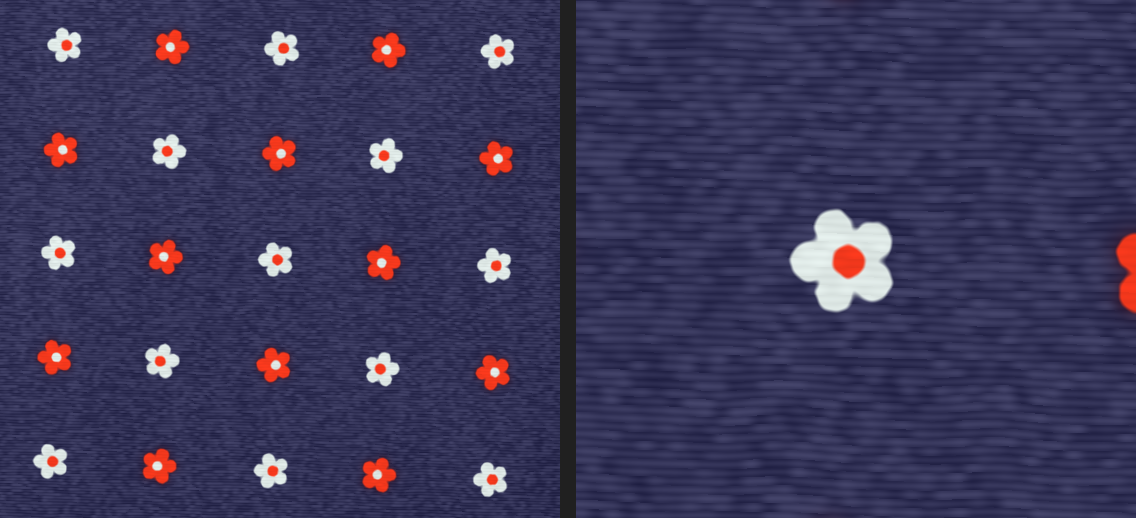
Left: the whole. Right: its middle third, enlarged.
Reproduce this pattern procedurally as a Shadertoy shader.

```glsl
// Navy ribbed cotton with a 5 x 5 grid of small five-petal flowers, white and red by turns.
// Each pixel finds its slightly skewed grid cell, then measures a distance to petals and eye.
// A broken horizontal rib, soft streaks and slow shading make up the cloth.

// Lengths are fractions of the canvas height
const vec2 PITCH = vec2(0.2107, 0.2037);
const vec2 GRID_SHIFT = vec2(-0.004, -0.001);
const float STAGGER = 0.0098;      // odd columns sit to the left
const vec2 SHEAR = vec2(0.0051, -0.0058);  // x per row, y per column
const vec2 FAN = vec2(-0.0009, 0.0015);    // skew growing away from the middle
const float JITTER = 0.002;

const float PETAL_RING = 0.0218;
const float PETAL_RADIUS = 0.0124;
const float CORE_RADIUS = 0.0190;
const float PETAL_BLEND = 0.0050;
const float EYE_OFFSET = 0.0026;
const float EYE_RED_RADIUS = 0.0104;
const float EYE_WHITE_RADIUS = 0.0092;
const float HALO_WIDTH = 0.0045;
const float INK_BLEED = 0.0010;

const float RIBS = 178.0;          // ribs over the canvas height
const float RIB_TILT = 0.022;
const float RIB_DEPTH = 0.38;
const float YARN_DEPTH = 0.65;

const vec3 NAVY = vec3(0.145, 0.145, 0.285);
const vec3 NAVY_WORN = vec3(0.285, 0.285, 0.435);
const vec3 WHITE = vec3(0.87, 0.91, 0.90);
const vec3 RED = vec3(0.96, 0.22, 0.11);
const vec3 HALO = vec3(0.22, 0.09, 0.17);
const float TAU = 6.28318;

float hash(vec2 p) {
    vec3 q = fract(p.xyx * vec3(0.1031, 0.1030, 0.0973));
    q += dot(q, q.yzx + 33.33);
    return fract((q.x + q.y) * q.z);
}

float noise(vec2 p) {
    vec2 c = floor(p), f = fract(p);
    f = f * f * (3.0 - 2.0 * f);
    return mix(mix(hash(c), hash(c + vec2(1, 0)), f.x),
               mix(hash(c + vec2(0, 1)), hash(c + vec2(1, 1)), f.x), f.y);
}

float smoothMin(float a, float b, float k) {
    float h = max(k - abs(a - b), 0.0) / k;
    return min(a, b) - 0.25 * h * h * k;
}

// Middle of the flower in a given column and row
vec2 flowerCentre(vec2 cell) {
    vec2 centre = GRID_SHIFT + cell * PITCH + SHEAR * cell.yx + FAN * cell.x * cell.y;
    centre.x -= STAGGER * mod(cell.x, 2.0);
    return centre + JITTER * (vec2(hash(cell + 11.0), hash(cell + 29.0)) - 0.5);
}

// Distance to five rounded petals; the first petal points left
float petals(vec2 p, vec2 cell) {
    float d = length(p) - CORE_RADIUS;
    float turn = 0.5 * TAU + 0.16 * (hash(cell + 5.0) - 0.5);
    for (int i = 0; i < 5; i++) {
        float k = float(i);
        float angle = turn + TAU * k / 5.0;
        float size = PETAL_RADIUS * (0.95 + 0.1 * hash(cell * 7.0 + k + 40.0));
        vec2 tip = PETAL_RING * vec2(cos(angle), sin(angle));
        d = smoothMin(d, length(p - tip) - size, PETAL_BLEND);
    }
    return d;
}

// Lightness of the weave, 0 for deep dye to 1 for worn yarn
float weave(vec2 p) {
    float v = (p.y + RIB_TILT * p.x) * RIBS + 0.5 * noise(p * 22.0);
    float row = floor(v);
    float fade = 1.0 - smoothstep(0.45, 0.9, RIBS / iResolution.y);
    float rib = -0.5 * cos(TAU * v) * fade;
    float yarn = noise(vec2(p.x * RIBS * 0.55 + 50.0 * hash(vec2(row, 3.0)), row)) - 0.5;
    float streak = noise(vec2(p.x * 30.0, p.y * 3.0) + 60.0) - 0.5;
    float cloud = noise(p * 4.0 + 20.0) - 0.5;
    float slope = 0.14 * p.y - 0.10 * p.x;
    return 0.38 + RIB_DEPTH * rib + YARN_DEPTH * yarn * fade
         + 0.14 * streak + 0.14 * cloud + slope;
}

void mainImage(out vec4 fragColor, in vec2 fragCoord) {
    vec2 p = (fragCoord - 0.5 * iResolution.xy) / iResolution.y;
    float edge = 0.7 / iResolution.y + INK_BLEED;

    // Cloth
    float tone = weave(p);
    vec3 colour = mix(NAVY, NAVY_WORN, clamp(tone, -0.2, 1.2));

    // Grid cell, mirrored in odd columns
    vec2 cell = round((p - GRID_SHIFT) / PITCH);
    vec2 local = p - flowerCentre(cell);
    if (mod(cell.x, 2.0) > 0.5) local.x = -local.x;
    bool isRed = mod(cell.x + cell.y, 2.0) > 0.5;

    // Flower, with uneven ink along the threads
    float ragged = 0.0014 * (noise(p * 190.0) - 0.5);
    float petalDist = petals(local + vec2(EYE_OFFSET, 0.0), cell) + ragged;
    float eyeDist = length(local) - (isRed ? EYE_WHITE_RADIUS : EYE_RED_RADIUS) + ragged;
    if (isRed) {
        float halo = exp(-max(petalDist, 0.0) / HALO_WIDTH);
        colour = mix(colour, HALO, 0.7 * halo);
    }
    vec3 ink = mix(isRed ? RED : WHITE, isRed ? WHITE : RED,
                   1.0 - smoothstep(-edge, edge, eyeDist));
    ink *= 1.0 + 0.09 * (tone - 0.38);
    colour = mix(colour, ink, 1.0 - smoothstep(-edge, edge, petalDist));

    fragColor = vec4(clamp(colour, 0.0, 1.0), 1.0);
}
```
